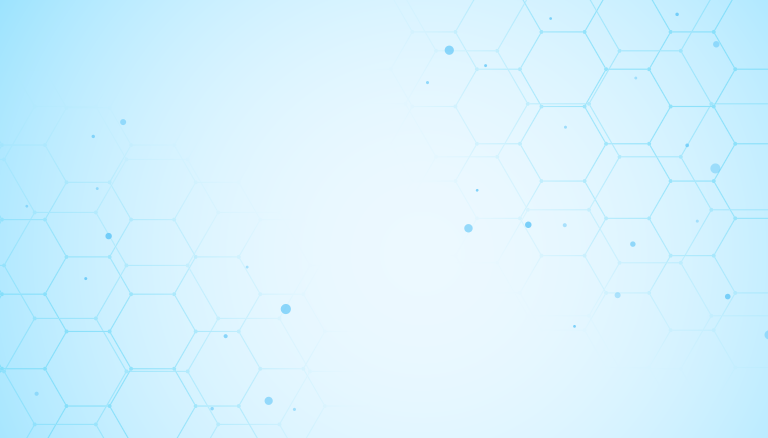
Reproduce this background procedurally as a Shadertoy shader.

```glsl
// Pale blue radial backdrop with two fading hexagon meshes and scattered dots.

#define SMALL_SIDE 0.0983
#define LARGE_SIDE 0.1397
#define LINE_HALF 0.0013
#define NODE_RADIUS 0.0045
#define LINE_ALPHA 0.58
#define RIGHT_REACH 0.95
#define LEFT_REACH 0.87
#define GLOW_CENTER vec2(0.55, 0.42)

const vec3 GLOW_COLOR = vec3(0.925, 0.975, 1.0);
const vec3 EDGE_FALLOFF = vec3(0.243, 0.066, 0.002);
const vec3 LINE_COLOR = vec3(0.38, 0.84, 0.97);
const vec3 DOT_COLOR = vec3(0.36, 0.77, 0.97);

float coverage(float dist) {
    return clamp(0.5 - dist * iResolution.y, 0.0, 1.0);
}

vec3 hash3(vec2 cell) {
    vec3 h = fract(cell.xyx * vec3(0.1031, 0.1030, 0.0973));
    h += dot(h, h.yxz + 33.33);
    return fract((h.xxy + h.yzz) * h.zyx);
}

// Flat-topped honeycomb: thin edges with a round node on each vertex.
float honeycomb(vec2 p, float side) {
    float apothem = side * 0.8660254;
    vec2 period = vec2(3.0 * side, 2.0 * apothem);
    vec2 a = mod(p + 0.5 * period, period) - 0.5 * period;
    vec2 b = mod(p, period) - 0.5 * period;
    vec2 q = abs(dot(a, a) < dot(b, b) ? a : b);
    float edge = apothem - max(q.y, dot(q, vec2(0.8660254, 0.5)));
    float node = min(length(q - vec2(side, 0.0)),
                     length(q - vec2(0.5 * side, apothem)));
    return max(coverage(edge - LINE_HALF), coverage(node - NODE_RADIUS));
}

// Two overlaid meshes, fading with distance from a corner at the origin.
float mesh(vec2 p, vec2 smallCenter, vec2 largeCenter, float reach) {
    float fade = 1.0 - smoothstep(reach - 0.6, reach, length(p));
    float fine = honeycomb(p - smallCenter, SMALL_SIDE);
    float coarse = honeycomb(p - largeCenter, LARGE_SIDE);
    return fade * max(fine, 0.7 * coarse);
}

// One jittered dot per cell, kept only near the two mesh corners.
float dots(vec2 p, vec2 topRight, float cellSize, vec2 radii, float density) {
    vec2 cell = floor(p / cellSize);
    vec3 h = hash3(cell + 17.0);
    vec3 k = hash3(cell + 71.0);
    vec2 center = (cell + 0.2 + 0.6 * h.xy) * cellSize;
    float radius = mix(radii.x, radii.y, h.z * h.z);
    bool nearMesh = length(center) < LEFT_REACH - 0.08
                 || length(center - topRight) < RIGHT_REACH - 0.08;
    float present = nearMesh && k.x < density ? 1.0 : 0.0;
    return present * mix(0.4, 0.8, k.y) * coverage(length(p - center) - radius);
}

void mainImage(out vec4 fragColor, in vec2 fragCoord) {
    vec2 p = fragCoord / iResolution.y;
    vec2 topRight = vec2(iResolution.x / iResolution.y, 1.0);

    // Backdrop
    vec2 fromGlow = p - GLOW_CENTER * vec2(topRight.x, 1.0);
    vec3 color = GLOW_COLOR - EDGE_FALLOFF * pow(length(fromGlow), 2.1);

    // Meshes
    float lines = mesh(p - topRight, vec2(-0.468, -0.158),
                       vec2(-0.269, -0.237), RIGHT_REACH);
    lines = max(lines, mesh(p, vec2(0.3485, 0.4135),
                            vec2(0.149, 0.394), LEFT_REACH));
    color = mix(color, LINE_COLOR, LINE_ALPHA * lines);

    // Scattered dots
    float spots = max(dots(p, topRight, 0.19, vec2(0.006, 0.013), 0.45),
                      dots(p, topRight, 0.15, vec2(0.003, 0.005), 0.55));
    color = mix(color, DOT_COLOR, spots);

    fragColor = vec4(color, 1.0);
}
```
